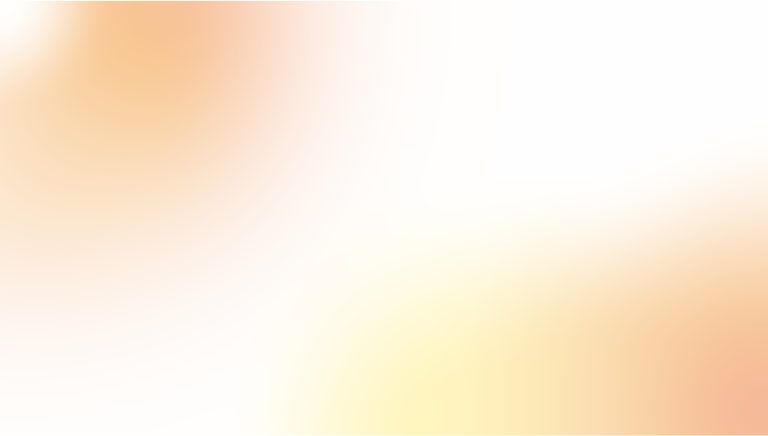
Reproduce this background procedurally as a Shadertoy shader.

```glsl
// Soft white background with a peach glow at upper left and a yellow-to-peach glow at lower right.
#define PEACH_CENTRE vec2(0.21, 0.98)
#define PEACH_RADIUS vec2(0.185, 0.43)
#define PEACH_LEFT_RADIUS 0.25
#define WASH_CENTRE vec2(0.0, 0.52)
#define WASH_RADIUS vec2(0.22, 0.32)
#define WASH_STRENGTH 0.25
#define CORNER_RADIUS vec2(0.15, 0.27)
#define CORAL_CENTRE vec2(1.0, 0.06)
#define CORAL_RADIUS vec2(0.115, 0.18)
#define RIM_WIDTH 0.0035

const vec3 WHITE  = vec3(1.0, 0.998, 0.995);
const vec3 AMBER  = vec3(0.97, 0.78, 0.56);
const vec3 PINK   = vec3(0.97, 0.75, 0.63);
const vec3 YELLOW = vec3(1.0, 0.96, 0.75);
const vec3 GOLD   = vec3(0.98, 0.86, 0.69);
const vec3 APRICOT = vec3(0.97, 0.79, 0.60);
const vec3 CORAL  = vec3(0.96, 0.73, 0.60);

// Elliptical Gaussian falloff, 1 at the centre
float glow(vec2 uv, vec2 centre, vec2 radius) {
    vec2 d = (uv - centre) / radius;
    return exp(-dot(d, d));
}

// Upper-left glow, wider on its left side and faded out in the corner
vec3 addPeach(vec3 base, vec2 uv) {
    vec2 radius = PEACH_RADIUS;
    if (uv.x < PEACH_CENTRE.x) radius.x = PEACH_LEFT_RADIUS;
    float amount = glow(uv, PEACH_CENTRE, radius)
                 + WASH_STRENGTH * glow(uv, WASH_CENTRE, WASH_RADIUS);
    float corner = length((uv - vec2(0.0, 1.0)) / CORNER_RADIUS);
    amount = min(amount, 1.0) * smoothstep(0.05, 1.0, corner);

    // Amber heart turning pink toward the rim
    float rim = length((uv - vec2(0.08, 0.70)) * vec2(1.77, 1.0));
    vec3 tint = mix(AMBER, PINK, smoothstep(0.15, 0.6, rim));
    return mix(base, tint, amount);
}

// Lower-right glow with a slanted left edge, warming from yellow to coral along x
vec3 addSunrise(vec3 base, vec2 uv) {
    float top = 0.60 + 0.13 * smoothstep(0.75, 1.0, uv.x);
    float full = 0.05 + 0.15 * smoothstep(0.50, 0.80, uv.x);
    float rise = 1.0 - smoothstep(full, top, uv.y);
    float slant = uv.x - 0.13 * uv.y;
    float amount = rise * smoothstep(0.27, 0.56, slant);

    vec3 tint = mix(YELLOW, GOLD, smoothstep(0.55, 0.85, uv.x));
    tint = mix(tint, APRICOT, smoothstep(0.75, 1.0, uv.x));
    tint = mix(tint, CORAL, glow(uv, CORAL_CENTRE, CORAL_RADIUS));
    return mix(base, tint, amount);
}

// Thin pale line along the top edge, fainter along the bottom
float paleRim(float y) {
    float upper = smoothstep(1.0 - RIM_WIDTH, 1.0 - 0.3 * RIM_WIDTH, y);
    float lower = 1.0 - smoothstep(0.3 * RIM_WIDTH, RIM_WIDTH, y);
    return 0.9 * upper + 0.5 * lower;
}

void mainImage(out vec4 fragColor, in vec2 fragCoord) {
    vec2 uv = fragCoord / iResolution.xy;
    vec3 colour = addPeach(WHITE, uv);
    colour = addSunrise(colour, uv);
    colour = mix(colour, WHITE, paleRim(uv.y));
    fragColor = vec4(colour, 1.0);
}
```
